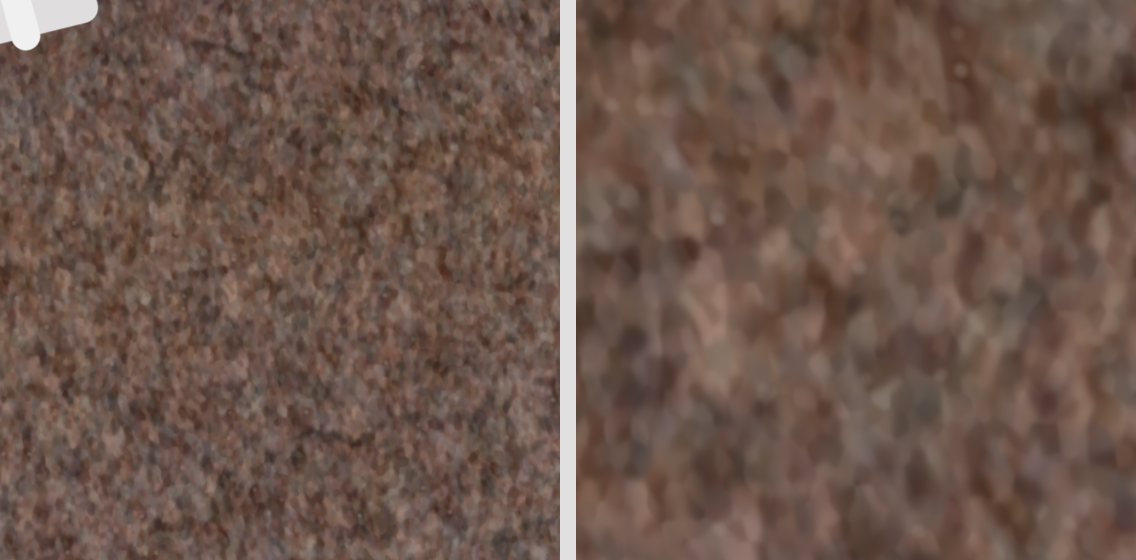
Left, the full canvas; right, a detail of the centre.
This texture is drawn by a Shadertoy shader. Its source:

```glsl
// Brown felted wool: soft, slightly upright grains with faint warm and grey flecks,
// two faint creases, a pale seam and a light rounded tag in the top left corner.
// Built from layers of smooth cellular noise, large sine zones and distances.

const vec3 BASE = vec3(0.411, 0.324, 0.285);
const vec3 LIGHT_AXIS = vec3(1.0, 0.99, 0.97);    // brighter or darker wool
const vec3 WARM_AXIS = vec3(0.55, -0.10, -0.50);  // rust against blue grey
const vec3 TINT_AXIS = vec3(0.35, -0.35, 0.10);   // rose against olive
const vec3 SPECK = vec3(0.60, 0.54, 0.50);
const vec3 TAG = vec3(0.875, 0.868, 0.865);
const vec3 TAB = vec3(0.945, 0.942, 0.940);

const vec2 FINE_SCALE = vec2(122.0, 92.0);
const vec2 GRAIN_SCALE = vec2(78.0, 52.0);
const vec2 TUFT_SCALE = vec2(37.0, 27.0);
const vec2 PATCH_SCALE = vec2(13.0, 11.0);
const vec2 SPECK_SCALE = vec2(44.0);

// Strength of the fine, grain, tuft and patch layers.
const vec4 LIGHT_MIX = vec4(0.115, 0.175, 0.110, 0.060);
const vec4 WARM_MIX = vec4(0.030, 0.065, 0.055, 0.030);
const vec4 TINT_MIX = vec4(0.015, 0.035, 0.030, 0.012);

const float LEAN = 0.06;
const float SOFTNESS = 4.6;    // higher gives harder cell borders
const float EDGE = 0.002;

vec3 hash3(vec2 p) {
    vec3 q = fract(p.xyx * vec3(0.1031, 0.1030, 0.0973));
    q += dot(q, q.yxz + 33.33);
    return fract((q.xxy + q.yzz) * q.zyx);
}

// Smooth cellular noise: three random channels, centred on zero.
vec3 cells(vec2 p) {
    vec2 id = floor(p);
    vec3 sum = vec3(0.0);
    float total = 0.0;
    for (int y = -1; y <= 1; y++) {
        for (int x = -1; x <= 1; x++) {
            vec2 cell = id + vec2(x, y);
            vec2 d = cell + hash3(cell + 71.0).xy - p;
            float w = exp(-SOFTNESS * dot(d, d));
            sum += w * hash3(cell);
            total += w;
        }
    }
    return sum / total - 0.5;
}

// Sparse soft dots, one in a few cells.
float specks(vec2 p) {
    vec3 h = hash3(floor(p) + 313.0);
    float d = length(fract(p) - mix(vec2(0.3), vec2(0.7), h.xy));
    return smoothstep(0.28, 0.05, d) * smoothstep(0.85, 1.0, h.z);
}

// Thin wavy fold, fading out towards both ends.
float crease(vec2 p) {
    float bend = 0.010 * sin(p.x * 38.0 + 2.6) + 0.002 * sin(p.x * 130.0);
    float d = (p.y - bend) / 0.0075;
    return exp(-d * d) * smoothstep(0.09, 0.04, abs(p.x));
}

float segmentDistance(vec2 p, vec2 a, vec2 b) {
    vec2 ab = b - a;
    return length(p - a - ab * clamp(dot(p - a, ab) / dot(ab, ab), 0.0, 1.0));
}

// Tilted sheet that reaches up and left from one rounded corner.
float tagDistance(vec2 p) {
    const float radius = 0.028;
    vec2 along = vec2(0.971, 0.238);
    vec2 q = p - vec2(0.181, 0.966);
    vec2 d = vec2(dot(q, along), -dot(q, vec2(-along.y, along.x))) + radius;
    return length(max(d, 0.0)) + min(max(d.x, d.y), 0.0) - radius;
}

vec3 wool(vec2 p) {
    vec2 sway = 0.003 * sin(p.yx * vec2(23.0, 19.0) + 2.0 * sin(p * 9.0));
    vec2 q = p + sway + vec2(LEAN * p.y, 0.0);

    vec3 fine = cells(q * FINE_SCALE + 17.0);
    vec3 grain = cells(q * GRAIN_SCALE + 43.0);
    vec3 tuft = cells(q * TUFT_SCALE + 91.0);
    vec3 patches = cells(q * PATCH_SCALE + 137.0);

    // Broad zones: a warm rising band and a darker upper area.
    float band = (p.y - 0.49 - 0.18 * p.x) / 0.21;
    float warmZone = exp(-band * band) - 0.45;
    vec2 toDark = p - vec2(0.62, 0.82);
    float darkZone = exp(-dot(toDark, toDark) * 22.0);

    float light = dot(LIGHT_MIX, vec4(fine.x, grain.x, tuft.x, patches.x));
    light += 0.008 - 0.030 * darkZone + 0.008 * sin(p.x * 7.0 + 4.0 * p.y);
    float warm = dot(WARM_MIX, vec4(fine.y, grain.y, tuft.y, patches.y)) + 0.028 * warmZone;
    float tint = dot(TINT_MIX, vec4(fine.z, grain.z, tuft.z, patches.z)) - 0.014 * warmZone;

    vec3 color = BASE + light * LIGHT_AXIS + warm * WARM_AXIS + tint * TINT_AXIS;
    color = mix(color, SPECK, 0.4 * specks(q * SPECK_SCALE));

    // Folds and the pale diagonal seam.
    float folds = crease(p - vec2(0.39, 0.912)) + crease(p - vec2(0.59, 0.217));
    float seam = segmentDistance(p, vec2(0.385, 0.39), vec2(0.445, 0.53)) / 0.018;
    color *= 1.0 - 0.25 * folds;
    return color + 0.035 * exp(-seam * seam);
}

void mainImage(out vec4 fragColor, in vec2 fragCoord) {
    vec2 p = fragCoord / iResolution.y;
    vec3 color = wool(p);

    // Tag and its brighter tab.
    float tag = tagDistance(p);
    float tab = segmentDistance(p, vec2(0.020, 1.03), vec2(0.046, 0.936)) - 0.026;
    color = mix(color, TAG, smoothstep(EDGE, -EDGE, tag));
    color = mix(color, TAB, smoothstep(EDGE, -EDGE, tab));
    fragColor = vec4(color, 1.0);
}
```
